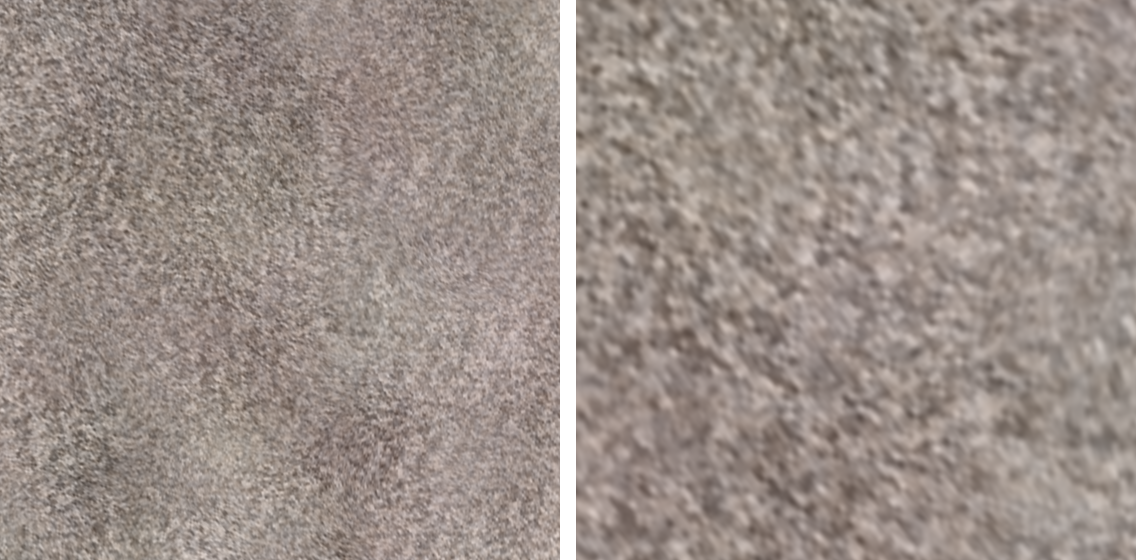
Left, the full canvas; right, a detail of the centre.
This texture is drawn by a WebGL 2 fragment shader. Its source:

```glsl
#version 300 es
precision highp float;
// Soft greige carpet: short slanted pile under broad, mottled patches of shade.

uniform vec2 u_resolution;
out vec4 fragColor;

const vec3 PILE_COLOR = vec3(0.609, 0.562, 0.536);
const vec3 WARM_SHIFT = vec3(0.5, 0.0, -0.5);
const vec3 PINK_SHIFT = vec3(0.3, -0.4, 0.3);

float hash(vec2 p) {
    return fract(sin(dot(p, vec2(12.9898, 78.233))) * 43758.5);
}

// Smooth value noise, centred on zero.
float noise(vec2 p) {
    vec2 cell = floor(p);
    vec2 f = fract(p);
    f = f * f * (3.0 - 2.0 * f);
    float low = mix(hash(cell), hash(cell + vec2(1.0, 0.0)), f.x);
    float high = mix(hash(cell + vec2(0.0, 1.0)), hash(cell + vec2(1.0)), f.x);
    return mix(low, high, f.y) - 0.5;
}

vec2 rotate(vec2 p, float angle) {
    float c = cos(angle);
    float s = sin(angle);
    return vec2(c * p.x + s * p.y, c * p.y - s * p.x);
}

// Layered noise; every octave is turned to hide the lattice.
float cloud(vec2 p, float gain) {
    float sum = 0.0;
    float total = 0.0;
    float weight = 1.0;
    for (int i = 0; i < 4; i++) {
        sum += weight * noise(p);
        total += weight;
        weight *= gain;
        p = rotate(p, 0.6) * 2.03 + 17.3;
    }
    return sum / total;
}

// Tufts stretched along one direction; density counts cells along and across.
float tufts(vec2 p, float angle, vec2 density) {
    return noise(rotate(p, angle) * density + 41.7);
}

// Coarse and fine tufts of one lean.
float pile(vec2 p, float angle) {
    float coarse = tufts(p, angle, vec2(115.0, 195.0));
    float fine = tufts(p, angle - 0.45, vec2(190.0, 265.0));
    return 0.24 * coarse + 0.20 * fine;
}

void main() {
    vec2 p = gl_FragCoord.xy / u_resolution.y;

    // Gentle bending of the pile direction
    vec2 bend = vec2(noise(p * 7.0 + 3.1), noise(p * 7.0 + 58.4));
    vec2 q = p + 0.022 * bend;

    // Brushed patches and a slight brightening to the right
    float shade = 0.25 * cloud(p * vec2(4.6, 4.0) + 9.2, 0.6);
    shade += 0.03 * (p.x - 0.5) - 0.012 * (p.y - 0.5);

    // Strands lean down to the right, more steeply in some areas
    float area = smoothstep(-0.08, 0.12, cloud(p * 3.0 + 71.5, 0.5) + 0.12 * (p.x - 0.5));
    float strands = mix(pile(q, -0.5), pile(q + 5.0, -0.95), area);
    float calm = smoothstep(0.5, 1.3, p.x * 0.7 + p.y * 0.7);
    float contrast = mix(1.18, 0.85, calm) - 1.6 * shade;

    // Faint colour drift, broad and per strand
    float warmth = 0.045 * cloud(p * 5.0 + 23.8, 0.6) + 0.04 * noise(q * 85.0 + 12.6);
    float pinkness = 0.05 * cloud(p * 4.0 + 90.3, 0.6) + 0.012 * (p.x - 0.5);

    vec3 color = PILE_COLOR + shade + strands * contrast;
    color += warmth * WARM_SHIFT + pinkness * PINK_SHIFT;
    fragColor = vec4(clamp(color, 0.0, 1.0), 1.0);
}
```
